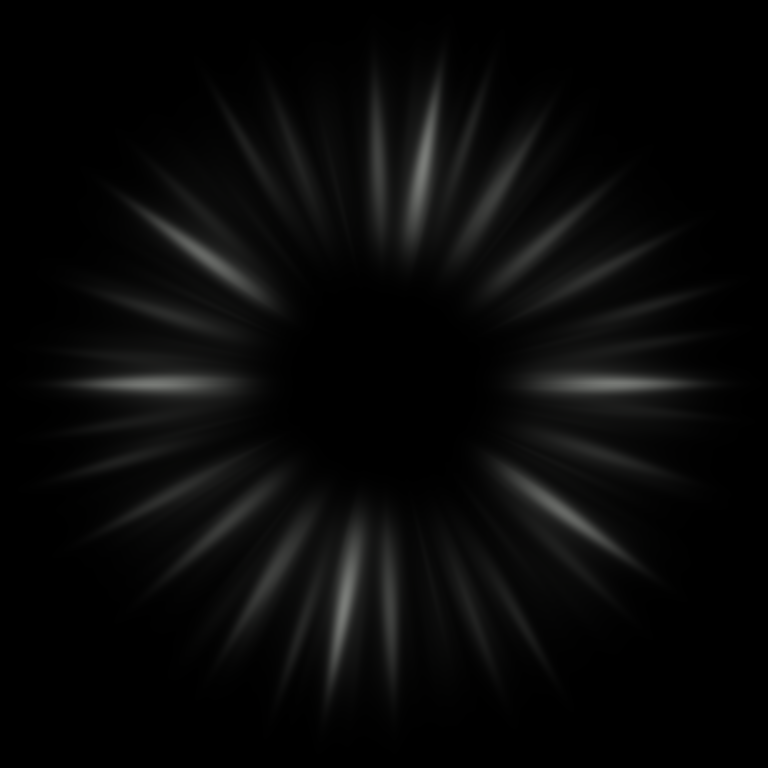
A Shadertoy shader for this background:

```glsl
// A dark burst of thin grey rays around a black round core.
// Each ray is a tapered Gaussian line through the centre, so both ends mirror;
// faint hashed streaks, repeated every half turn, fill the gaps between them.

const float PI = 3.14159265;
const vec3 RAY_TINT = vec3(0.98, 1.0, 0.97);
const int RAY_COUNT = 15;

// Direction in degrees, strength, radius of the brightest point
const vec3 RAYS[RAY_COUNT] = vec3[RAY_COUNT](
    vec3(0.0, 0.42, 0.30), vec3(8.7, 0.08, 0.34), vec3(16.2, 0.11, 0.36),
    vec3(27.5, 0.16, 0.32), vec3(41.6, 0.23, 0.27), vec3(59.3, 0.22, 0.29),
    vec3(71.5, 0.12, 0.33), vec3(79.8, 0.42, 0.29), vec3(91.7, 0.22, 0.29),
    vec3(110.5, 0.07, 0.31), vec3(120.0, 0.11, 0.35), vec3(136.5, 0.08, 0.33),
    vec3(144.4, 0.36, 0.29), vec3(162.3, 0.14, 0.29), vec3(174.2, 0.08, 0.34)
);

float hash(float n) {
    return fract(sin(n * 127.1 + 3.7) * 43758.5453);
}

float gauss(float x, float width) {
    float t = x / width;
    return exp(-t * t);
}

// Smooth noise around a half turn, with "cells" steps that wrap
float angularNoise(float turn, float cells, float seed) {
    float x = turn * cells;
    float cell = floor(x);
    float a = hash(mod(cell, cells) + seed);
    float b = hash(mod(cell + 1.0, cells) + seed);
    return mix(a, b, smoothstep(0.0, 1.0, x - cell));
}

// Spindle of light with a soft halo, narrowing outwards
float ray(vec2 p, float angle, float peak) {
    vec2 dir = vec2(cos(angle), sin(angle));
    float along = abs(dot(p, dir));
    float across = dot(p, vec2(-dir.y, dir.x));
    float width = mix(0.015, 0.006, smoothstep(0.15, 0.46, along));
    float core = gauss(across, width) * gauss(along - peak, 0.10);
    float halo = gauss(across, width * 2.6) * gauss(along - peak, 0.12);
    return 0.83 * core + 0.17 * halo;
}

// Faint filaments whose radius varies with direction
float streaks(float turn, float radius) {
    float light = 0.0;
    float cells = 26.0;
    for (int i = 0; i < 3; i++) {
        float seed = float(i) * 211.0;
        float strength = angularNoise(turn, cells, seed);
        float peak = mix(0.24, 0.36, angularNoise(turn, cells, seed + 97.0));
        light += strength * strength * gauss(radius - peak, 0.10);
        cells *= 1.9;
    }
    return light * 0.038;
}

void mainImage(out vec4 fragColor, in vec2 fragCoord) {
    vec2 p = (fragCoord - 0.5 * iResolution.xy) / min(iResolution.x, iResolution.y);
    float radius = length(p);
    float turn = fract(atan(p.y, p.x + 1e-6) / PI);

    // Main rays over the background filaments
    float light = streaks(turn, radius);
    for (int i = 0; i < RAY_COUNT; i++) {
        light += RAYS[i].y * ray(p, radians(RAYS[i].x), RAYS[i].z);
    }

    // Black core and fading rim
    float core = smoothstep(0.10, 0.21, radius);
    float rim = 1.0 - smoothstep(0.36, 0.53, radius);
    fragColor = vec4(RAY_TINT * light * core * rim, 1.0);
}
```
